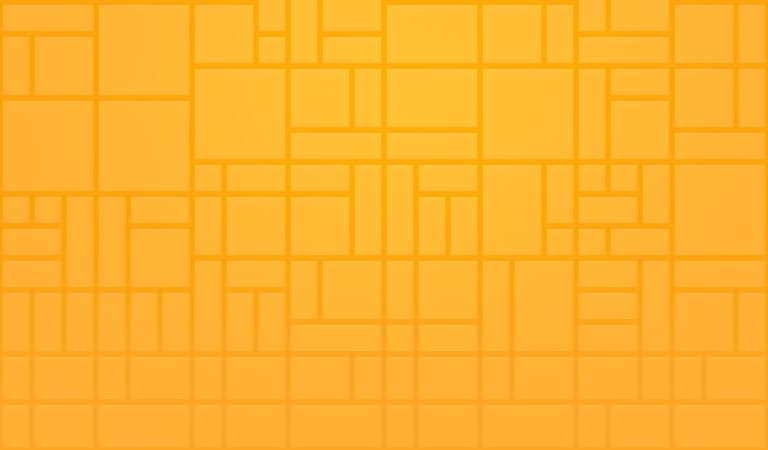
Reproduce this pattern procedurally as a WebGL 2 fragment shader.

```glsl
#version 300 es
precision highp float;
// Wall of irregular amber rectangles with soft bevels, divided by orange grooves.

uniform vec2 u_resolution;
out vec4 fragColor;

vec3 hash3(vec2 p) {
    vec3 q = fract(vec3(p.xyx) * vec3(0.1031, 0.1030, 0.0973));
    q += dot(q, q.yxz + 33.33);
    return fract((q.xxy + q.yzz) * q.zyx);
}

// Two low courses, each made of bays cut at most once.
void findCourseTile(vec2 p, out vec2 low, out vec2 high) {
    low = floor(p / vec2(3.0, 1.5)) * vec2(3.0, 1.5);
    high = low + vec2(3.0, 1.5);
    vec3 random = hash3(low + 71.0);
    if (random.x > 0.3) {
        float cut = low.x + (random.y < 0.5 ? 1.0 : 2.0);
        if (p.x < cut) high.x = cut;
        else low.x = cut;
    }
}

// Staggered large blocks, cut again and again along whole grid units.
void findBlockTile(vec2 p, out vec2 low, out vec2 high) {
    float column = floor(p.x / 6.0);
    float shift = floor(hash3(vec2(column, 9.0)).x * 6.0);
    low = vec2(column * 6.0, floor((p.y - shift) / 6.0) * 6.0 + shift);
    high = low + 6.0;
    low.y = max(low.y, 3.0);

    for (int i = 0; i < 7; i++) {
        vec2 size = high - low;
        float area = size.x * size.y;
        vec3 random = hash3(low * 3.0 + high * 7.0 + float(i) * 17.0);
        float stopChance = 1.15 - 0.1 * area - (low.y < 8.0 ? 0.2 : 0.0);
        if (area < 1.5 || random.x < stopChance) break;

        int axis = size.x + 2.0 * random.y - 1.0 > size.y ? 0 : 1;
        float span = size[axis];
        float step = span > 4.5 ? floor(span * 0.5)
                                : 1.0 + floor(random.z * (span - 1.0));
        float cut = low[axis] + step;
        if (p[axis] < cut) high[axis] = cut;
        else low[axis] = cut;
    }
}

void main() {
    vec2 uv = gl_FragCoord.xy / u_resolution;
    vec2 p = gl_FragCoord.xy / u_resolution.x * 24.0;
    float pixel = 24.0 / u_resolution.x;

    vec2 low, high;
    if (p.y < 3.0) findCourseTile(p, low, high);
    else findBlockTile(p, low, high);

    // Distances from the tile edges, inside the grooves.
    vec2 fromLow = p - low - 0.095;
    vec2 fromHigh = high - p - 0.095;
    vec2 nearest = min(fromLow, fromHigh);
    float inset = min(nearest.x, nearest.y);
    float tileMask = smoothstep(-0.6 * pixel, 0.6 * pixel, inset);

    // Broad light from above the centre; grooves fade toward the floor.
    vec2 lightOffset = (uv - vec2(0.53, 0.82)) / vec2(0.36, 0.5);
    float glow = exp(-dot(lightOffset, lightOffset));
    vec3 groove = mix(vec3(0.99, 0.63, 0.05), vec3(1.0, 0.68, 0.03), glow);
    groove = mix(groove, vec3(0.99, 0.65, 0.13), smoothstep(0.55, 0.1, uv.y));
    vec3 tile = mix(vec3(1.0, 0.685, 0.2), vec3(1.0, 0.755, 0.205), glow);

    // Pale rim, with a thin bright line on the top and left.
    float rim = exp(-max(inset, 0.0) / 0.18);
    float topLine = exp(-max(fromHigh.y, 0.0) / 0.05);
    float leftLine = exp(-max(fromLow.x, 0.0) / 0.05);
    tile += vec3(0.0, 0.01, 0.012) * rim;
    tile += vec3(-0.01, 0.025, 0.06) * max(topLine, 0.4 * leftLine);

    fragColor = vec4(mix(groove, tile, tileMask), 1.0);
}
```
